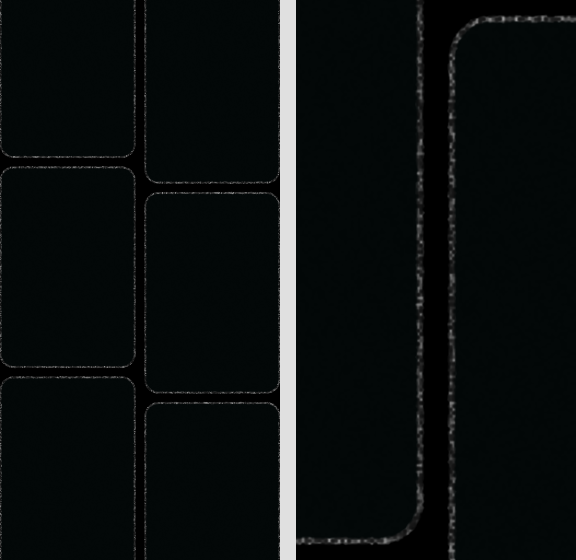
Left: the whole. Right: its middle third, enlarged.
Give the GLSL for this pattern, as a WebGL 1 fragment shader.

```glsl
precision highp float;
// Two staggered columns of dark rounded cards with thin, speckled grey outlines.

uniform vec2 u_resolution;

// Lengths are fractions of the canvas width.
const vec2 CARD_SIZE = vec2(0.483, 0.717);
const vec2 GAP = vec2(0.034, 0.033);
const float CORNER_RADIUS = 0.049;
const float FIRST_CENTRE_Y = 0.2958;
const float COLUMN_DROP = 0.0916;

const float LINE_INSET = 0.002;
const float LINE_CORE = 0.0012;
const float LINE_FADE = 0.0056;
const float LINE_ROUGHNESS = 0.0022;
const float GRAIN_SCALE = 256.0;

const vec3 GAP_COLOR = vec3(0.0);
const vec3 CARD_COLOR = vec3(0.010, 0.030, 0.030);
const vec3 LINE_COLOR = vec3(1.0);
const float LINE_DIM = 0.08;
const float LINE_BRIGHT = 0.54;
const float CARD_GRAIN = 0.2;

float hash(vec2 p) {
  return fract(sin(dot(p, vec2(12.9898, 78.233))) * 43758.5453);
}

float valueNoise(vec2 p) {
  vec2 cell = floor(p);
  vec2 f = fract(p);
  f = f * f * (3.0 - 2.0 * f);
  float low = mix(hash(cell), hash(cell + vec2(1.0, 0.0)), f.x);
  float high = mix(hash(cell + vec2(0.0, 1.0)), hash(cell + vec2(1.0)), f.x);
  return mix(low, high, f.y);
}

float roundedBox(vec2 p, vec2 halfSize, float radius) {
  vec2 q = abs(p) - halfSize + radius;
  return length(max(q, 0.0)) + min(max(q.x, q.y), 0.0) - radius;
}

// Position relative to the nearest card centre, with each column lowered.
vec2 cardSpace(vec2 uv) {
  vec2 pitch = CARD_SIZE + GAP;
  float x = uv.x + 0.5 * GAP.x;
  float column = floor(x / pitch.x);
  float y = uv.y - FIRST_CENTRE_Y + column * COLUMN_DROP + 0.5 * pitch.y;
  return mod(vec2(x, y), pitch) - 0.5 * pitch;
}

void main() {
  float pixel = 1.0 / u_resolution.x;
  vec2 uv = gl_FragCoord.xy * pixel;
  vec2 p = cardSpace(uv);
  vec2 halfSize = 0.5 * CARD_SIZE;
  float d = roundedBox(p, halfSize, CORNER_RADIUS);

  // Grain that roughens the outline and varies its brightness
  vec2 grainPos = uv * GRAIN_SCALE - 0.5;
  float grain = valueNoise(grainPos);
  float wobble = valueNoise(grainPos + vec2(37.0, 91.0)) - 0.5;

  // Card fill
  float fill = 1.0 - smoothstep(-0.5 * pixel, 0.5 * pixel, d);
  vec3 card = CARD_COLOR * (1.0 + CARD_GRAIN * (grain - 0.5));
  vec3 color = mix(GAP_COLOR, card, fill);

  // Soft speckled outline, brighter along the top and bottom edges
  float offset = abs(d + LINE_INSET + wobble * LINE_ROUGHNESS);
  float line = 1.0 - smoothstep(LINE_CORE, LINE_FADE, offset);
  float flatEdge = smoothstep(halfSize.y - 0.3 * CORNER_RADIUS, halfSize.y, abs(p.y));
  float speckle = mix(LINE_DIM, LINE_BRIGHT, grain * grain);
  speckle *= mix(0.95, 1.15, flatEdge);
  color = mix(color, LINE_COLOR * speckle, line);

  gl_FragColor = vec4(color, 1.0);
}
```
